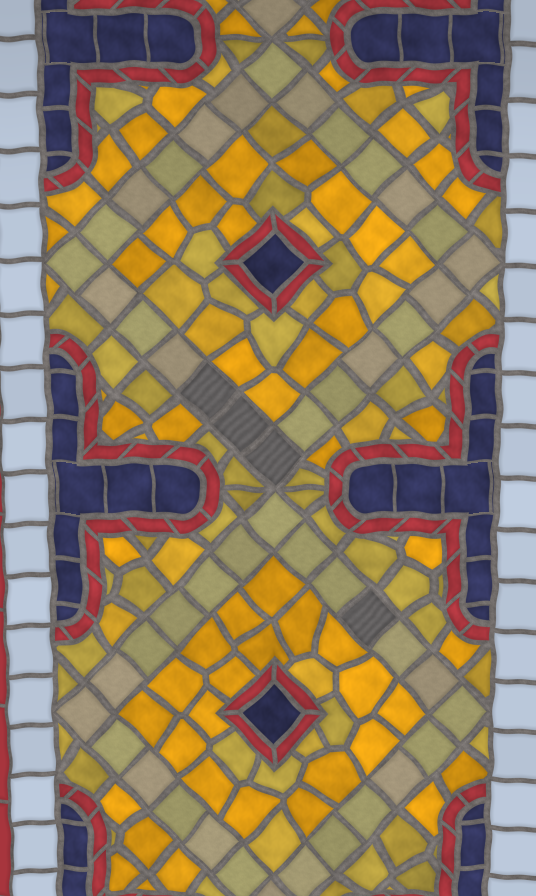
Give the GLSL for this pattern, as a Shadertoy shader.

```glsl
// A hand-cut mosaic panel: two diamonds of green tiles filled with golden stones,
// blue cross motifs edged in red at the sides, and white tile columns as borders.
// One unit is one tile; a folded, rotated grid and cellular noise place the pieces.

const vec2 CANVAS = vec2(11.76, 19.64);
const float PERIOD = 9.87;      // height of one diamond repeat
const float FOLD_Y = 8.93;      // height of the line between the diamonds
const float AXIS_X = 6.0;
const float PANEL_HALF = 4.87;

const vec3 MORTAR = vec3(0.47, 0.45, 0.44);
const vec3 GOLD = vec3(0.83, 0.58, 0.07);
const vec3 PALE = vec3(0.66, 0.58, 0.24);
const vec3 GREEN = vec3(0.60, 0.58, 0.39);
const vec3 BEIGE = vec3(0.60, 0.55, 0.45);
const vec3 WHITE = vec3(0.70, 0.75, 0.82);
const vec3 BLUE = vec3(0.19, 0.20, 0.35);
const vec3 RED = vec3(0.63, 0.20, 0.23);
const vec3 BARE = vec3(0.37, 0.36, 0.36);

float hash(vec2 p) { return fract(sin(dot(p, vec2(127.1, 311.7))) * 43758.5); }
vec2 hash2(vec2 p) { return vec2(hash(p), hash(p + 19.7)); }
float square(vec2 p) { return max(abs(p.x), abs(p.y)); }

float box(vec2 p, vec2 halfSize, float radius) {
    vec2 q = abs(p) - halfSize + radius;
    return length(max(q, 0.0)) + min(max(q.x, q.y), 0.0) - radius;
}

// Distance to the nearest of evenly spaced joints, less half the joint width
float joint(float x, float pitch, float halfWidth) {
    return (0.5 - abs(fract(x / pitch) - 0.5)) * pitch - halfWidth;
}

// Layered sines for glaze and grit
float grain(vec2 p) {
    float sum = 0.0, amp = 0.5;
    for (int i = 0; i < 4; i++) {
        sum += amp * sin(p.x + 1.7 * sin(p.y)) * sin(p.y * 1.3 + sin(p.x));
        p = mat2(1.6, 1.2, -1.2, 1.6) * p + 2.3;
        amp *= 0.6;
    }
    return sum;
}

// Grid cells of the square tile ring and of the centre tile hold no stones
bool reserved(vec2 id) {
    float ring = square(id);
    return ring == 3.0 || ring == 0.0;
}

vec2 stoneCentre(vec2 id, float seed) {
    return id + 0.5 * (hash2(id + seed * 37.0) - 0.5);
}

// Cellular stones: id in xy, distance to the cell edge in z
vec3 stones(vec2 a, float seed) {
    vec2 base = round(a), nearId = base, nearPt = base;
    float nearest = 99.0, edge = 9.0;
    for (int n = 0; n < 9; n++) {
        vec2 id = base + vec2(n % 3, n / 3) - 1.0;
        if (reserved(id)) continue;
        vec2 pt = stoneCentre(id, seed);
        float d = dot(pt - a, pt - a);
        if (d < nearest) { nearest = d; nearId = id; nearPt = pt; }
    }
    for (int n = 0; n < 25; n++) {
        vec2 id = base + vec2(n % 5, n / 5) - 2.0;
        if (reserved(id) || id == nearId) continue;
        vec2 pt = stoneCentre(id, seed);
        edge = min(edge, dot(0.5 * (pt + nearPt) - a, normalize(pt - nearPt)));
    }
    return vec3(nearId, edge);
}

// Lay a piece over the mortar with a contact shadow and a soft bevel; d > 0 inside
vec3 lay(vec3 below, vec3 tint, float d, float aa) {
    below *= 1.0 - 0.13 * smoothstep(-0.1, 0.0, d);
    return mix(below, tint * mix(0.9, 1.02, smoothstep(0.0, 0.12, d)), smoothstep(-0.5 * aa, aa, d));
}

void mainImage(out vec4 fragColor, in vec2 fragCoord) {
    vec2 p = fragCoord / iResolution.xy * CANVAS;
    float aa = CANVAS.y / iResolution.y;
    float glaze = grain(p * 3.0), grit = grain(p * 14.0 + 5.0);
    p += 0.025 * sin(p.yx * 3.3 + 1.0) + 0.015 * sin(p.yx * 8.1);

    // Slight perspective, then fold into one diamond and one side motif
    float x = (p.x - AXIS_X) / (1.0 + 0.05 * (2.0 * p.y / CANVAS.y - 1.0));
    float ax = abs(x), repeat = (p.y - FOLD_Y) / PERIOD, seed = floor(repeat);
    float y = (fract(repeat) - 0.5) * PERIOD;
    float m = 0.5 * PERIOD - abs(y);
    vec2 a = vec2(x + y, y - x) * 0.70711, id = round(a);
    float r = square(a);
    vec3 col = MORTAR * (1.0 + 0.12 * grit + 0.08 * glaze);

    // Blue cross: a rounded arm and an upright against the border
    float arm = box(vec2(ax - 3.2, m), vec2(1.58, 0.54), 0.42);
    float motif = min(arm, box(vec2(ax - 4.85, m), vec2(0.58, 2.95), 0.55));

    // Golden stones inside and outside the ring
    vec3 stone = stones(a, seed);
    float inner = min(2.46 - r, r - 0.9);
    float outer = min(min(r - 3.6, motif - 0.52), min(PANEL_HALF - ax, m - 0.06));
    float pick = hash(stone.xy + seed * 11.0 + 3.0);
    float ringBias = square(stone.xy) == 2.0 ? -0.15 : 0.12;
    vec3 gold = mix(GOLD, PALE, smoothstep(0.4, 0.85, pick + ringBias));
    gold *= 0.9 + 0.2 * hash(stone.xy + 7.0) + 0.1 * glaze;
    float inset = r < 3.0 ? 0.07 : 0.1;
    col = lay(col, gold, min(stone.z - inset, max(inner, outer)), aa);

    // Green and beige tile ring, with a few beds left bare
    if (square(id) == 3.0) {
        float pickTile = hash(id + seed * 5.0);
        bool bare = (seed == 0.0 && id.x == -3.0 && id.y < -0.5) || (seed == -1.0 && id == vec2(3, 0));
        vec3 tile = mix(GREEN, BEIGE, smoothstep(0.35, 0.65, pickTile)) * (0.95 + 0.1 * hash(id + 2.0));
        if (bare) tile = BARE * (1.0 + 0.07 * sin(a.y * 35.0 + glaze));
        vec2 local = a - id - 0.05 * (hash2(id + seed) - 0.5);
        col = lay(col, tile * (1.0 + 0.04 * grit), 0.44 - square(local), aa);
    }

    // Centre tile with four red slivers
    float sliver = min(0.12 - abs(r - 0.69), abs(abs(a.x) - abs(a.y)) * 0.7 - 0.05);
    col = lay(col, RED * (1.0 + 0.1 * glaze), sliver, aa);
    col = lay(col, BLUE * (0.85 + 0.2 * glaze), 0.47 - r, aa);

    // Side motif: blue pieces inside a broken red outline
    float cut = m < 0.55 ? joint(ax - 1.6, 1.06, 0.035) : joint(m - 0.55, 1.0, 0.05);
    float shard = min(0.15 - abs(motif - 0.27), joint(ax + m + 0.2 * sign(x), 0.95, 0.06));
    col = lay(col, RED * (1.0 + 0.15 * glaze), min(shard, PANEL_HALF - ax), aa);
    col = lay(col, BLUE * (1.0 + 0.2 * glaze), min(min(-motif - 0.02, cut), PANEL_HALF - 0.03 - ax), aa);

    // White border columns, and a red strip at the lower left edge
    float rise = p.y - 9.23 + 0.06 * sign(x);
    float row = rise / (1.14 + 0.0053 * rise);
    float strip = 0.28 * (1.0 - p.y / 11.0);
    float white = min(min(ax - 4.98, p.x - strip - 0.03), joint(row, 1.0, 0.045) * 1.12);
    vec3 glazeWhite = WHITE * (0.97 + 0.06 * hash(vec2(floor(row), sign(x))));
    col = lay(col, glazeWhite, white, aa);
    col = lay(col, RED, min(strip - p.x - 0.03, joint(p.y, 2.1, 0.035)), aa);

    // Daylight: a little dimmer toward the top
    col *= 1.02 - 0.08 * smoothstep(0.75, 1.0, p.y / CANVAS.y);
    fragColor = vec4(clamp(col, 0.0, 1.0), 1.0);
}
```
